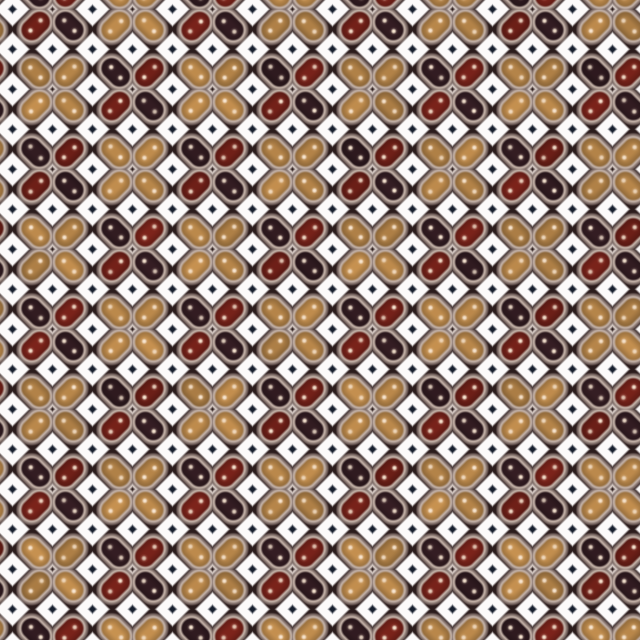
Give the GLSL for this pattern, as a WebGL 1 fragment shader.

```glsl
precision highp float;

uniform vec2 u_resolution;

// Layout, in cells (one flower per cell)
const float REPEATS = 8.0;
const vec2 CELL_OFFSET = vec2(0.156, 0.385);
const float SOFTNESS = 0.018;

// Petals
const float PETAL_DISTANCE = 0.297;
const float PETAL_STRETCH = 0.07;
const float PETAL_RADIUS = 0.128;
const float RIM_WIDTH = 0.032;
const float HALO_WIDTH = 0.060;
const float BEAD_SPACING = 0.092;
const float BEAD_RADIUS = 0.024;

// Diamonds
const float DIAMOND_SIZE = 0.212;
const float MARK_SIZE = 0.052;
const float CORE_SIZE = 0.070;
const float CORE_MARK_SIZE = 0.026;

// Variation between petals
const float TONE_VARIATION = 0.16;
const float BEAD_JITTER = 0.014;

const vec3 GROUND = vec3(0.17, 0.11, 0.11);
const vec3 HALO = vec3(0.49, 0.42, 0.40);
const vec3 RIM = vec3(0.75, 0.68, 0.64);
const vec3 WHITE = vec3(0.99, 0.98, 0.98);
const vec3 NAVY = vec3(0.09, 0.12, 0.18);
const vec3 TAN = vec3(0.67, 0.49, 0.27);
const vec3 RED = vec3(0.42, 0.12, 0.09);
const vec3 PLUM = vec3(0.18, 0.10, 0.12);
const vec3 BEAD = vec3(0.97, 0.90, 0.82);

float hash(vec2 p) {
  vec3 h = fract(vec3(p.xyx) * 0.1031);
  h += dot(h, h.yzx + 33.33);
  return fract((h.x + h.y) * h.z);
}

float diamond(vec2 p, float size) {
  return (abs(p.x) + abs(p.y) - size) * 0.7071;
}

// Coverage of a shape from its signed distance
float fill(float dist, float edge) {
  return 1.0 - smoothstep(-edge, edge, dist);
}

vec3 drawPetals(vec2 p, vec2 cell, float edge) {
  vec2 side = step(0.0, p);
  vec2 q = abs(p);
  float along = (q.x + q.y) * 0.7071 - PETAL_DISTANCE;
  float across = (q.x - q.y) * 0.7071;
  float body = length(vec2(max(abs(along) - PETAL_STRETCH, 0.0), across)) - PETAL_RADIUS;

  // Plain tan flowers alternate with red and plum ones
  float twoTone = mod(cell.x + cell.y, 2.0);
  vec3 darkPair = side.x == side.y ? RED : PLUM;
  vec3 tint = mix(TAN, darkPair, twoTone);

  vec2 id = cell * 2.0 + side;
  float tone = 1.0 + TONE_VARIATION * (hash(id) - 0.5);
  float shade = mix(1.08, 0.88, smoothstep(-0.10, 0.0, body));

  vec3 color = GROUND;
  color = mix(color, HALO, fill(body - HALO_WIDTH, edge));
  color = mix(color, RIM, fill(body - RIM_WIDTH, edge));
  color = mix(color, tint * tone * shade, fill(body, edge));

  // Two highlights on the long axis of each petal
  float end = step(0.0, along);
  vec2 jitter = vec2(hash(id + 37.0 + end * 19.0), hash(id + 71.0 + end * 23.0)) - 0.5;
  vec2 bead = vec2(abs(along) - BEAD_SPACING, across) + BEAD_JITTER * jitter;
  float beadDist = length(bead) - BEAD_RADIUS;
  color = mix(color, BEAD, 0.25 * fill(beadDist - 0.012, edge * 1.5));
  return mix(color, BEAD, (0.85 + 0.3 * jitter.x) * fill(beadDist, edge));
}

vec3 drawDiamonds(vec3 color, vec2 p, float edge) {
  vec2 nearest = floor(p * 2.0 + 0.5) * 0.5;
  vec2 q = p - nearest;
  float isCore = 1.0 - step(0.25, length(nearest));
  float size = mix(DIAMOND_SIZE, CORE_SIZE, isCore);
  float markSize = mix(MARK_SIZE, CORE_MARK_SIZE, isCore);

  color = mix(color, mix(WHITE, RIM, isCore * 0.6), fill(diamond(q, size), edge));
  return mix(color, mix(NAVY, GROUND, isCore), fill(diamond(q, markSize), edge));
}

void main() {
  vec2 grid = gl_FragCoord.xy / u_resolution * REPEATS - CELL_OFFSET;
  vec2 cell = mod(floor(grid), REPEATS);
  vec2 p = fract(grid) - 0.5;
  float pixel = REPEATS / min(u_resolution.x, u_resolution.y);
  float edge = max(SOFTNESS, pixel * 0.75);

  vec3 color = drawPetals(p, cell, edge);
  color = drawDiamonds(color, p, edge);
  gl_FragColor = vec4(color, 1.0);
}
```
